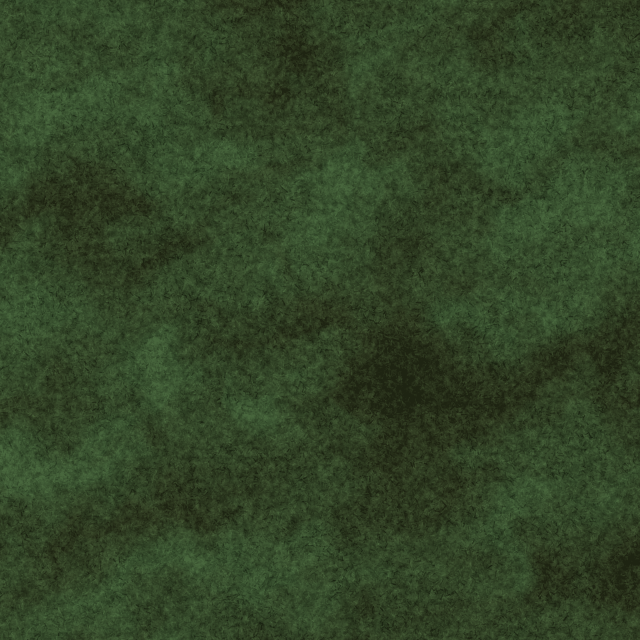
This texture is drawn by a Shadertoy shader. Its source:

```glsl
// Dark mossy felt: soft slanted clouds of light and deep green,
// covered by crisp mottled grain and tiny fibres in random directions.
// Layered value noise sets the tone, which then picks a green from a ramp.

float hash(vec2 p) {
    vec3 q = fract(vec3(p.xyx) * 0.1031);
    q += dot(q, q.yzx + 33.33);
    return fract((q.x + q.y) * q.z);
}

float valueNoise(vec2 p) {
    vec2 cell = floor(p), f = fract(p);
    f = f * f * (3.0 - 2.0 * f);
    return mix(mix(hash(cell), hash(cell + vec2(1, 0)), f.x),
               mix(hash(cell + vec2(0, 1)), hash(cell + vec2(1, 1)), f.x), f.y);
}

// Fractal noise, scaled to the range 0 to 1
float fbm(vec2 p, int octaves, float gain) {
    float sum = 0.0, total = 0.0, weight = 1.0;
    for (int i = 0; i < octaves; i++) {
        sum += weight * valueNoise(p);
        total += weight;
        weight *= gain;
        p = mat2(1.6, 1.2, -1.2, 1.6) * p + 17.3;
    }
    return sum / total;
}

// Strongest short fibre near p, one randomly turned stroke per cell
float fibres(vec2 p, float seed, float blur) {
    vec2 cell = floor(p);
    float ink = 0.0;
    for (int y = -1; y <= 1; y++) {
        for (int x = -1; x <= 1; x++) {
            vec2 id = cell + vec2(x, y) + seed;
            vec2 centre = vec2(hash(id + 3.1), hash(id + 7.7));
            float angle = 6.2832 * hash(id + 11.9);
            vec2 along = vec2(cos(angle), sin(angle));
            vec2 d = p - cell - vec2(x, y) - centre;
            float halfLength = mix(0.1, 0.55, hash(id + 19.3));
            d -= along * clamp(dot(d, along), -halfLength, halfLength);
            float stroke = 1.0 - smoothstep(0.04, 0.12 + blur, length(d));
            ink = max(ink, stroke * hash(id + 29.5));
        }
    }
    return ink;
}

void mainImage(out vec4 fragColor, in vec2 fragCoord) {
    float size = min(iResolution.x, iResolution.y);
    vec2 uv = fragCoord / size;

    // Broad clouds, stretched along a gentle upward slant
    vec2 slanted = mat2(0.94, -0.34, 0.34, 0.94) * uv;
    vec2 warp = vec2(fbm(uv * 10.0 + 4.0, 4, 0.5), fbm(uv * 10.0 + 51.0, 4, 0.5)) - 0.5;
    float cloud = fbm(slanted * vec2(5.5, 9.5) + 1.4 * warp + 63.0, 6, 0.5);

    // Middle blotches and crisp fine mottling
    float blotch = fbm(uv * 34.0 + 80.0, 3, 0.6);
    float grain = fbm(uv * 120.0 + 140.0, 3, 0.85);

    // Dark and pale fibres; dark ones gather in uneven clumps
    float clump = smoothstep(0.3, 0.7, fbm(uv * 26.0 + 210.0, 3, 0.5));
    float darkInk = fibres(uv * 135.0, 300.0, 70.0 / size);
    float fineInk = fibres(uv * 180.0 + 0.4, 700.0, 90.0 / size);
    float paleInk = fibres(uv * 160.0 + 0.7, 1100.0, 80.0 / size);

    float tone = 0.53 + 1.2 * (cloud - 0.5) + 0.2 * (blotch - 0.5) + 0.9 * (grain - 0.5);
    tone -= darkInk * mix(0.1, 0.36, clump) + 0.17 * fineInk;
    tone += 0.2 * paleInk;
    tone = clamp(tone, 0.0, 1.1);

    // Deep patches lean to olive, light patches to a cooler green
    vec3 deepMoss = vec3(0.105, 0.14, 0.07);
    vec3 lightMoss = vec3(0.28, 0.38, 0.225);
    vec3 color = mix(deepMoss, lightMoss, tone);
    color.r -= 0.07 * clamp(cloud - 0.5, -0.2, 0.2);
    fragColor = vec4(color, 1.0);
}
```
